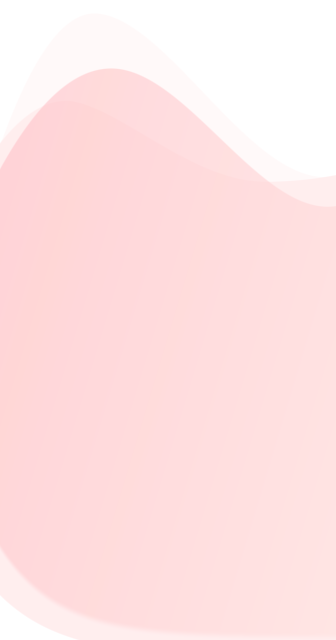
Give the GLSL for this background, as a WebGL 2 fragment shader.

```glsl
#version 300 es
precision highp float;
// Layered translucent blush waves over white, with a soft rounded lower edge.

#define SLANT 0.573        // tilt of the body gradient
#define BAND_TINT 0.011    // strength of the peach streaks
#define VEIL_TINT 0.016    // darkening where the veil crosses the body
#define LOWER_BLUR 0.007   // softness of the body's lower edge
#define MIST vec3(1.0, 0.976, 0.976)
#define VEIL vec3(1.0, 0.932, 0.934)
#define BLUSH_DEEP vec3(1.0, 0.826, 0.842)
#define BLUSH_LIGHT vec3(1.0, 0.898, 0.893)

uniform vec2 u_resolution;
out vec4 fragColor;

// Height of a wave: parabolic left flank, eased descent, gentle right rise.
float wave(float x, vec2 crest, vec2 trough, float drop, float skew, float rise) {
    float left = max(1.0 - x / crest.x, 0.0);
    float fall = clamp((x - crest.x) / (trough.x - crest.x), 0.0, 1.0);
    float right = max((x - trough.x) / (1.0 - trough.x), 0.0);
    float descent = smoothstep(0.0, 1.0, pow(fall, skew));
    return mix(crest.y, trough.y, descent) + drop * left * left - rise * right * right;
}

// Lower boundary that flattens out toward the right.
float bowl(float x, float level, float depth, float reach) {
    return level - depth * exp(-x / reach);
}

// Antialiased coverage of the positive side of a field.
float cover(float d) {
    float w = max(fwidth(d), 1e-5);
    return smoothstep(-0.7 * w, 0.7 * w, d);
}

float streak(float g, float center, float width) {
    float d = (g - center) / width;
    return exp(-d * d);
}

// Slanted pink gradient with faint peach streaks.
vec3 blush(vec2 p) {
    float g = p.x + SLANT * p.y;
    vec3 color = mix(BLUSH_DEEP, BLUSH_LIGHT, clamp((g - 0.149) / 1.418, 0.0, 1.0));
    float peach = streak(g, 0.385, 0.07) + 0.7 * streak(g, 0.818, 0.025);
    color.b -= BAND_TINT * peach;
    color.g += 0.3 * BAND_TINT * peach;
    return color;
}

void main() {
    // Canvas units, measured downward from the top.
    vec2 p = gl_FragCoord.xy / u_resolution;
    p.y = 1.0 - p.y;

    // Upper wave fronts.
    float mistTop = wave(p.x, vec2(0.281, 0.021), vec2(0.970, 0.277), 0.207, 0.95, 0.0);
    float bodyTop = wave(p.x, vec2(0.331, 0.107), vec2(0.975, 0.323), 0.1575, 1.0, 0.001);
    float veilTop = wave(p.x, vec2(0.199, 0.1575), vec2(0.791, 0.284), 0.0665, 0.85, 0.0104);

    // Lower edges.
    float bodyEnd = bowl(p.x, 0.996, 0.141, 0.174);
    float veilEnd = bowl(p.x, 1.0286, 0.099, 0.19);

    float mist = cover(p.y - mistTop) * cover(veilEnd - p.y);
    float veil = cover(p.y - veilTop) * cover(veilEnd - p.y);
    float lower = 1.0 - smoothstep(-LOWER_BLUR, LOWER_BLUR, p.y - bodyEnd);
    float body = cover(p.y - bodyTop) * lower;

    // Composite from back to front.
    vec3 color = mix(vec3(1.0), MIST, mist);
    color = mix(color, VEIL, veil);
    vec3 fill = blush(p) + vec3(0.0, VEIL_TINT, VEIL_TINT) * (1.0 - veil);
    color = mix(color, fill, body);
    fragColor = vec4(color, 1.0);
}
```
